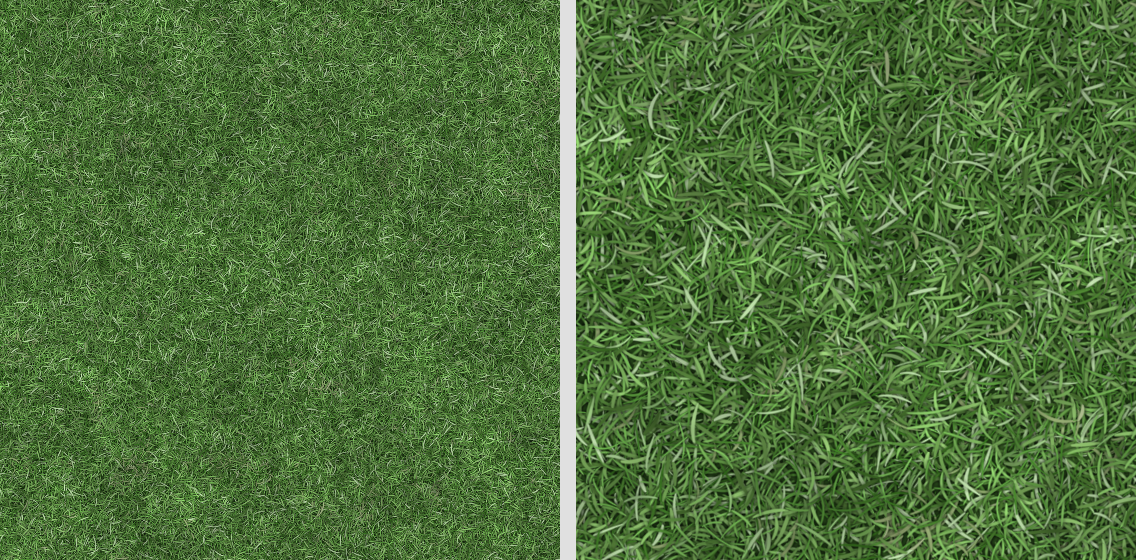
Left, the full canvas; right, a detail of the centre.
Write a three.js fragment shader that draws this texture.

```glsl
// Dense lawn seen from above: thin curved grass blades in many overlapping layers.
varying vec2 vUv;

vec4 hash4(vec3 p) {
  vec4 q = fract(p.xyzx * vec4(0.1031, 0.1030, 0.0973, 0.1099));
  q += dot(q, q.wzxy + 33.33);
  return fract((q.xxyz + q.yzzw) * q.zywx);
}

float noise(vec2 p) {
  vec2 i = floor(p);
  vec2 f = fract(p);
  f = f * f * (3.0 - 2.0 * f);
  float low = mix(hash4(vec3(i, 91.0)).x, hash4(vec3(i + vec2(1.0, 0.0), 91.0)).x, f.x);
  float high = mix(hash4(vec3(i + vec2(0.0, 1.0), 91.0)).x, hash4(vec3(i + 1.0, 91.0)).x, f.x);
  return mix(low, high, f.y);
}

// Blade coverage in x, soft contact shadow in y; distances are canvas units.
vec2 blade(vec2 p, float angle, float halfLength, float halfWidth, float bend) {
  float c = cos(angle);
  float s = sin(angle);
  vec2 q = vec2(c * p.x + s * p.y, c * p.y - s * p.x);
  float along = q.x / halfLength;
  float across = abs(q.y + bend * halfLength * (along * along - 0.3));
  float taper = 1.0 - along * along;
  float inside = smoothstep(0.0, 0.3, taper);
  float width = halfWidth * (0.4 + 0.6 * taper);
  float body = 1.0 - smoothstep(width - 0.0006, width + 0.0008, across);
  float shadow = 1.0 - smoothstep(width, width + 0.0025, across);
  return vec2(body, shadow) * inside;
}

vec3 bladeColor(vec4 rnd, float dryness) {
  vec3 green = mix(vec3(0.21, 0.39, 0.12), vec3(0.53, 0.76, 0.40), rnd.x);
  green += (rnd.y - 0.5) * vec3(0.08, -0.02, 0.08);
  float pale = smoothstep(0.82, 0.97, rnd.z);
  green = mix(green, vec3(0.72, 0.82, 0.66), pale * 0.85);
  float straw = step(rnd.w, dryness);
  return mix(green, vec3(0.58, 0.61, 0.45), straw * 0.7);
}

void main() {
  // Broad patches steer the lean, light and dryness of the lawn.
  float lean = 1.3 + 2.4 * (noise(vUv * 9.0 + 3.0) - 0.5);
  float patchLight = 0.22 * noise(vUv * 9.0 + 20.0) + 0.24 * noise(vUv * 27.0)
    + 0.3 * noise(vUv * 55.0 + 11.0) + 0.24 * noise(vUv * 105.0 + 31.0);
  float dryness = 0.02 + 0.25 * smoothstep(0.74, 0.97, noise(vUv * 23.0 + 47.0));

  // Dark soil and shaded undergrowth.
  vec3 color = mix(vec3(0.09, 0.18, 0.06), vec3(0.20, 0.34, 0.13), noise(vUv * 150.0));

  // Each layer scatters one blade per cell and covers the layers below.
  for (int layer = 0; layer < 14; layer++) {
    float depth = float(layer);
    float cells = 64.0 + 3.0 * mod(depth * 5.0, 7.0);
    vec2 grid = vUv * cells + vec2(0.37, 0.71) * depth;
    vec2 home = floor(grid);
    for (int y = -1; y <= 1; y++) {
      for (int x = -1; x <= 1; x++) {
        vec2 cell = home + vec2(float(x), float(y));
        vec4 shape = hash4(vec3(cell + 7.0, depth * 3.0 + 1.0));
        vec4 tint = hash4(vec3(cell + 19.0, depth * 3.0 + 2.0));
        vec2 offset = (grid - cell - shape.xy) / cells;
        float angle = lean + 3.0 * (shape.z - 0.5);
        float halfLength = mix(0.4, 0.98, shape.w) / cells;
        float halfWidth = mix(0.0004, 0.0011, tint.y);
        vec2 cover = blade(offset, angle, halfLength, halfWidth, 0.55 * (tint.w - 0.5));
        color *= 1.0 - 0.2 * cover.y;
        color = mix(color, bladeColor(tint, dryness), cover.x);
      }
    }
  }

  // Clumps catch the light while the gaps between them stay dark.
  color *= 0.7 + 0.62 * patchLight;
  gl_FragColor = vec4(color, 1.0);
}
```
